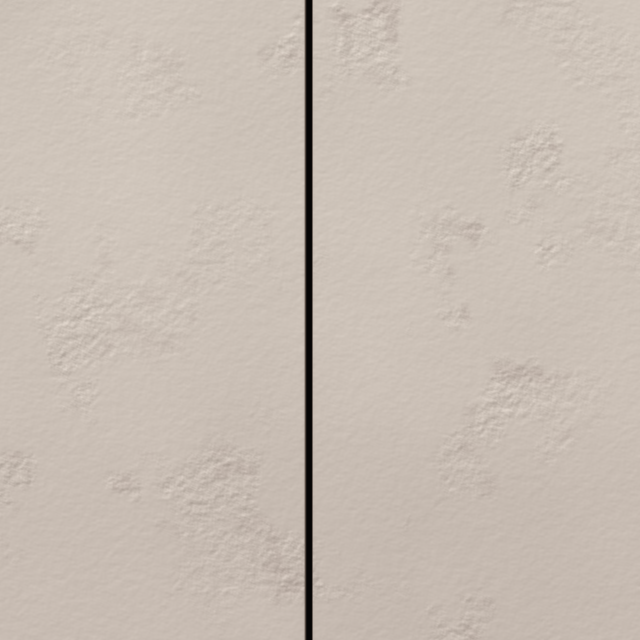
Write a WebGL 2 fragment shader that draws this texture.

```glsl
#version 300 es
precision highp float;

// Two pale plaster panels divided by one narrow, dark upright joint.
// Ragged noise patches roughen a fine height field, which is lit from the
// upper left by comparing the height at two neighbouring points.

uniform vec2 u_resolution;
out vec4 fragColor;

const vec3 PLASTER_TOP = vec3(0.805, 0.765, 0.725);
const vec3 PLASTER_BOTTOM = vec3(0.778, 0.732, 0.695);
const vec3 STAIN = vec3(0.70, 0.64, 0.61);
const vec3 JOINT_LIP = vec3(0.34, 0.29, 0.26);
const vec3 JOINT_CORE = vec3(0.025, 0.02, 0.018);

const float JOINT_X = 0.4823;
const float JOINT_HALF_WIDTH = 0.0062;
const float CORE_X = 0.4830;
const float CORE_HALF_WIDTH = 0.0046;
const vec2 TO_LIGHT = vec2(-0.0020, 0.0032);

// Integer hash of a lattice cell, from 0 to 1
float hash(ivec2 cell, uint seed) {
  uint h = uint(cell.x) * 1597334677u ^ uint(cell.y) * 3812015801u;
  h ^= seed * 2654435769u;
  h = (h ^ (h >> 16)) * 2146121005u;
  h = (h ^ (h >> 15)) * 2221713035u;
  return float((h ^ (h >> 16)) >> 8) / 16777216.0;
}

float valueNoise(vec2 p, uint seed) {
  ivec2 cell = ivec2(floor(p));
  vec2 f = fract(p);
  f = f * f * (3.0 - 2.0 * f);
  float low = mix(hash(cell, seed), hash(cell + ivec2(1, 0), seed), f.x);
  float high = mix(hash(cell + ivec2(0, 1), seed), hash(cell + ivec2(1, 1), seed), f.x);
  return mix(low, high, f.y);
}

// Layered noise, turned between octaves to hide the lattice
float fbm(vec2 p, int octaves, uint seed) {
  const mat2 TURN = mat2(0.8, 0.6, -0.6, 0.8);
  float sum = 0.0, weight = 0.5, total = 0.0;
  for (int i = 0; i < octaves; i++) {
    sum += weight * valueNoise(p, seed + uint(i));
    total += weight;
    weight *= 0.55;
    p = TURN * p * 2.03;
  }
  return sum / total;
}

// Ragged areas where the skin of the plaster is broken
float roughPatches(vec2 p, uint seed) {
  return smoothstep(0.50, 0.67, fbm(p * vec2(8.5, 8.0), 4, seed));
}

// Trowelled surface: faint grain everywhere, strong bumps in the patches
float plasterHeight(vec2 p, float roughness) {
  float bumps = fbm(p * vec2(82.0, 104.0), 3, 31u);
  float grain = valueNoise(p * vec2(150.0, 230.0), 47u);
  return bumps * mix(0.045, 0.24, roughness) + grain * 0.016;
}

// Coverage of an upright band with smooth edges
float band(float x, float centre, float halfWidth, float blur) {
  return 1.0 - smoothstep(-blur, blur, abs(x - centre) - halfWidth);
}

vec3 plaster(vec2 p) {
  float patches = roughPatches(p, 11u);
  float strength = mix(0.45, 1.0, smoothstep(0.35, 0.65, valueNoise(p * 4.0, 71u)));
  float roughness = patches * strength;

  // Relief from the slope towards the light
  float relief = plasterHeight(p, roughness) - plasterHeight(p + TO_LIGHT, roughness);

  // Broad tone, clouding and a few darker scuffs inside the patches
  vec3 color = mix(PLASTER_BOTTOM, PLASTER_TOP, smoothstep(0.0, 0.75, p.y));
  color += 0.03 * (fbm(p * 5.0, 3, 83u) - 0.5);
  float scuffs = smoothstep(0.56, 0.76, fbm(p * vec2(26.0, 34.0), 3, 97u));
  color = mix(color, STAIN, 0.35 * scuffs * roughness);
  return color - 0.008 * roughness + relief;
}

void main() {
  vec2 p = gl_FragCoord.xy / u_resolution;
  float blur = max(0.8 / u_resolution.x, 0.0008);

  vec3 color = plaster(p);

  // Soft shade at the panel edges, then the joint's lip and black core
  color *= 1.0 - 0.05 * band(p.x, JOINT_X, JOINT_HALF_WIDTH, 0.006);
  color = mix(color, JOINT_LIP, band(p.x, JOINT_X, JOINT_HALF_WIDTH, blur));
  color = mix(color, JOINT_CORE, band(p.x, CORE_X, CORE_HALF_WIDTH, blur));

  fragColor = vec4(clamp(color, 0.0, 1.0), 1.0);
}
```
